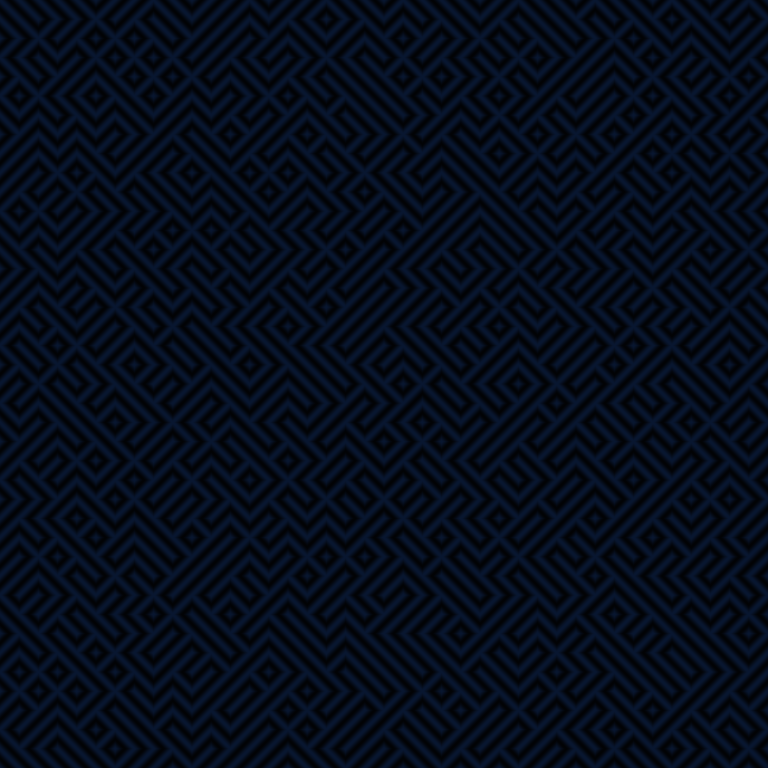
Reproduce this pattern procedurally as a Shadertoy shader.

```glsl
// A seamless diagonal maze in deep navy: each square cell holds a slash or a
// backslash, picked by a hash. A folded distance to that diagonal makes soft
// ridges that join across every cell border; the cell index wraps to tile.

const float CELLS = 40.0;                          // whole cells per canvas side
const float SLASH_SHARE = 0.5;                     // chance of a rising diagonal
const vec2 RAMP = vec2(0.0, 1.0);                  // ridge height: valley to crest
const vec3 VALLEY = vec3(0.007, 0.011, 0.020);
const vec3 CREST = vec3(0.033, 0.088, 0.188);
const uint SEED = 17u;

// Integer hash of a cell, from 0 to 1
float cellHash(vec2 cell) {
    uvec2 c = uvec2(cell);
    uint h = c.x * 1973u + c.y * 9277u + SEED * 26699u;
    h = (h ^ (h >> 16)) * 73244475u;
    h = (h ^ (h >> 15)) * 668265263u;
    h ^= h >> 16;
    return float(h & 65535u) / 65536.0;
}

// Ridge height: 1 on the diagonal and in the far corners, 0 halfway between
float mazeRidge(vec2 p) {
    vec2 cell = mod(floor(p), CELLS);
    vec2 local = fract(p);
    if (cellHash(cell) > SLASH_SHARE) local.x = 1.0 - local.x;
    float offset = abs(local.x - local.y);
    return abs(2.0 * offset - 1.0);
}

void mainImage(out vec4 fragColor, in vec2 fragCoord) {
    vec2 uv = fragCoord / iResolution.xy;
    float ridge = mazeRidge(uv * CELLS);

    // Rounded crests and valleys keep every edge soft
    float light = smoothstep(RAMP.x, RAMP.y, ridge);
    fragColor = vec4(mix(VALLEY, CREST, light), 1.0);
}
```
